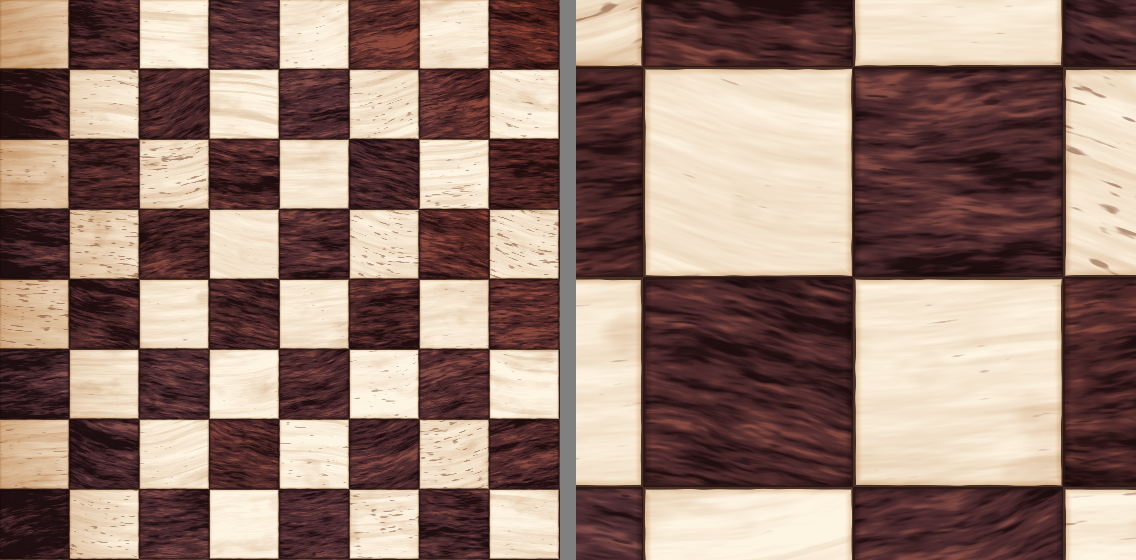
Left: the whole. Right: its middle third, enlarged.
Give the GLSL for this pattern, as a Shadertoy shader.

```glsl
// An eight by eight board of inlaid pale and dark wooden squares with thin seams.
// Each square gets its own grain angle, tone and pores from hashed cell numbers;
// stretched value noise draws the grain, and a soft shade darkens the left side.

#define TILES 8.0
#define SEAM 0.009            // half width of a seam, in tiles
#define GRAIN_TILT 0.38       // largest grain slope of a dark square
#define PORE_DEPTH 0.72
#define LEFT_SHADE 0.62
#define CREAM vec3(0.995, 0.955, 0.885)
#define TAN vec3(0.76, 0.57, 0.39)
#define PORE vec3(0.52, 0.32, 0.21)
#define EBONY vec3(0.12, 0.055, 0.065)
#define ROSEWOOD vec3(0.30, 0.172, 0.195)
#define RUSSET vec3(0.52, 0.31, 0.29)
#define SEAM_COLOR vec3(0.17, 0.085, 0.07)

float hash(vec2 p) {
    vec3 q = fract(p.xyx * vec3(0.1031, 0.1030, 0.0973));
    q += dot(q, q.yzx + 33.33);
    return fract((q.x + q.y) * q.z);
}

float noise(vec2 p) {
    vec2 i = floor(p), f = fract(p);
    f = f * f * (3.0 - 2.0 * f);
    return mix(mix(hash(i), hash(i + vec2(1, 0)), f.x),
               mix(hash(i + vec2(0, 1)), hash(i + vec2(1, 1)), f.x), f.y);
}

float fbm(vec2 p) {
    float sum = 0.0, amp = 0.53;
    for (int i = 0; i < 4; i++) {
        sum += amp * noise(p);
        p = p * 2.03 + 17.3;
        amp *= 0.5;
    }
    return sum;
}

// Short dark dashes along the grain
float pores(vec2 p, float density) {
    float dash = noise(p * vec2(8.0, 47.0)) * 0.75 + noise(p * vec2(17.0, 75.0)) * 0.25;
    float patchy = noise(p * vec2(2.0, 4.0) + 9.0);
    return smoothstep(0.0, 0.16, dash - 0.86 + 0.2 * density + 0.12 * (patchy - 0.5));
}

vec3 paleWood(vec2 p, vec2 cell, float shade) {
    float tone = hash(cell + 31.7);
    float bands = fbm(p * vec2(1.2, 11.0));
    float fibre = noise(p * vec2(9.0, 80.0));
    float stain = smoothstep(0.58, 0.85, fbm(p * vec2(2.0, 3.5) + 40.0));
    float line = smoothstep(0.62, 0.82, noise(p * vec2(0.9, 24.0) + 5.0));
    float age = 0.18 * tone * tone + 0.40 * (bands - 0.43) + 0.10 * (fibre - 0.5)
              + 0.22 * stain + 0.22 * line * hash(cell + 8.1) + shade;
    vec3 color = mix(CREAM, TAN, clamp(age, 0.0, 1.0));
    float density = hash(cell + 64.2);
    return mix(color, PORE, PORE_DEPTH * pores(p, density) * (0.45 + 0.4 * density));
}

vec3 darkWood(vec2 p, vec2 cell, float shade) {
    float tone = hash(cell + 12.9);
    float figure = hash(cell + 51.3);
    p.y += 0.10 * (fbm(p * vec2(1.8, 2.6)) - 0.5);
    float bands = fbm(p * vec2(1.1, 7.0));
    float streaks = fbm(p * vec2(5.0, 32.0));
    float fibre = noise(p * vec2(13.0, 75.0));
    float v = 0.44 + (0.45 + 0.65 * figure) * (bands - 0.5) + 0.85 * (streaks - 0.5)
            + 0.26 * (fibre - 0.5) + 0.14 * (tone - 0.5) - 0.55 * shade;
    vec3 color = mix(EBONY, ROSEWOOD, smoothstep(0.06, 0.47, v));
    color = mix(color, RUSSET, smoothstep(0.42, 0.85, v));
    color *= mix(vec3(1), vec3(1.08, 0.90, 0.72), hash(cell + 77.0) * 0.65);
    return mix(color, EBONY, 0.55 * pores(p + 3.0, 0.55));
}

void mainImage(out vec4 fragColor, in vec2 fragCoord) {
    vec2 uv = fragCoord / iResolution.xy;
    vec2 board = uv * TILES + vec2(0.012, -0.012);
    vec2 cell = floor(board);
    vec2 local = board - cell - 0.5;
    bool pale = mod(cell.x + cell.y, 2.0) > 0.5;

    // Turn the grain inside each square and move it to its own patch of noise
    float turn = hash(cell + 3.3) * 2.0 - 1.0;
    float angle = turn * GRAIN_TILT * (pale ? 0.55 : 1.0);
    float c = cos(angle), s = sin(angle);
    vec2 grain = mat2(c, -s, s, c) * local;
    grain.y += 0.04 * turn * sin(grain.x * 4.0 + turn * 9.0);
    grain += vec2(hash(cell + 5.7), hash(cell + 9.4)) * 30.0 + 4.0;

    // Shade falls off from the left edge and deepens in the corners
    vec2 centered = uv - vec2(0.55, 0.5);
    float shade = LEFT_SHADE * pow(clamp(1.0 - uv.x / 0.36, 0.0, 1.0), 1.7)
                + 0.10 * smoothstep(0.25, 0.55, dot(centered, centered));
    vec3 color = pale ? paleWood(grain, cell, shade) : darkWood(grain, cell, shade);
    if (!pale) color *= mix(vec3(1), vec3(1.10, 0.84, 0.65), smoothstep(0.6, 1.0, uv.x) * uv.y);

    // Slightly uneven seam with a faint worn rim
    float edge = 0.5 - max(abs(local.x), abs(local.y));
    float pixel = TILES / min(iResolution.x, iResolution.y);
    float width = SEAM * (0.65 + 0.4 * hash(cell + 21.0) + 0.5 * noise(board * 14.0));
    float rim = 1.0 - smoothstep(0.0, 0.035, edge - width);
    color *= 1.0 - rim * (pale ? vec3(0.07, 0.14, 0.22) : vec3(0.25));
    float seam = 1.0 - smoothstep(-0.5 * pixel, 0.5 * pixel, edge - width);
    color = mix(color, SEAM_COLOR, seam * 0.85);

    fragColor = vec4(clamp(color, 0.0, 1.0), 1.0);
}
```
